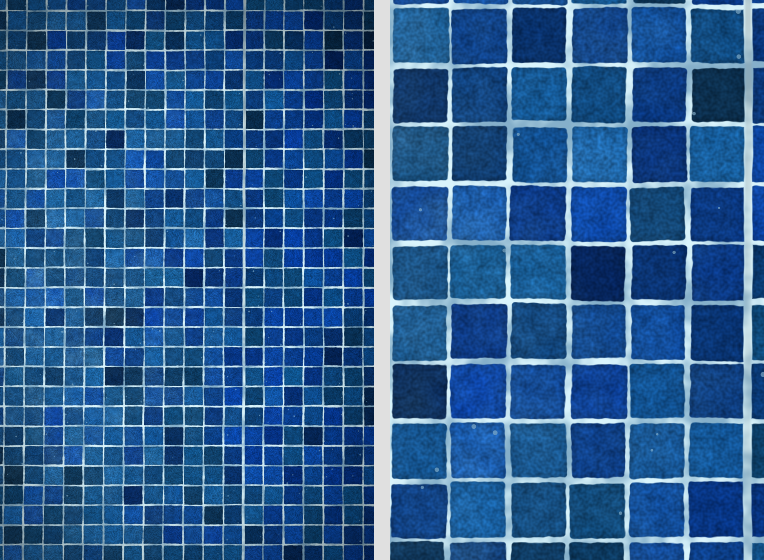
Left: the whole. Right: its middle third, enlarged.
Write a WebGL 2 fragment shader that draws this pattern.

```glsl
#version 300 es
precision highp float;
// Wall of small blue glazed mosaic tiles with pale, uneven grout and one wide joint.
// Each cell holds a jittered rounded box; hashes pick its glaze, gradient noise adds
// mottling, grain and ragged edges, and broad gradients add haze and corner shade.

#define TILES_ACROSS 18.91
#define GRID_SHIFT vec2(0.37, 0.775)
#define LEAN 0.22
#define TILE_HALF 0.459
#define JITTER 0.034
#define EDGE_WEAR 0.022
#define SEAM_COLUMN 12.0
#define SEAM_HALF 0.073
#define GRAIN 0.30
#define HAZE 0.85
#define VIGNETTE 0.42

uniform vec2 u_resolution;
out vec4 fragColor;

const vec3 COBALT = vec3(0.005, 0.175, 0.51);
const vec3 TEAL = vec3(0.035, 0.255, 0.43);
const vec3 AZURE = vec3(0.06, 0.32, 0.60);
const vec3 PALE_GLAZE = vec3(0.24, 0.46, 0.64);
const vec3 GROUT_DULL = vec3(0.50, 0.66, 0.76);
const vec3 GROUT_BRIGHT = vec3(0.82, 0.92, 0.95);
const vec3 SEAM_STAIN = vec3(0.58, 0.62, 0.62);

vec3 hash3(vec2 p) {
    vec3 q = fract(vec3(p.xyx) * vec3(0.1031, 0.1030, 0.0973));
    q += dot(q, q.yxz + 33.33);
    return fract((q.xxy + q.yzz) * q.zyx);
}

float gradientAt(vec2 cell, vec2 offset) {
    float angle = 6.2832 * hash3(cell + 71.0).x;
    return dot(vec2(cos(angle), sin(angle)), offset);
}

// Gradient noise, roughly -0.7 to 0.7
float noise(vec2 p) {
    vec2 i = floor(p), f = fract(p);
    vec2 w = f * f * f * (f * (f * 6.0 - 15.0) + 10.0);
    vec2 e = vec2(1.0, 0.0);
    return mix(mix(gradientAt(i, f), gradientAt(i + e, f - e), w.x),
               mix(gradientAt(i + e.yx, f - e.yx), gradientAt(i + 1.0, f - 1.0), w.x), w.y);
}

float roundedBox(vec2 p, vec2 halfSize, float radius) {
    vec2 q = abs(p) - halfSize + radius;
    return length(max(q, 0.0)) + min(max(q.x, q.y), 0.0) - radius;
}

// Signed distance to the tile of this cell: shifted, turned and worn at the edges
float tileDistance(vec2 g, vec2 id) {
    vec3 place = hash3(id + 113.0) - 0.5;
    vec3 size = hash3(id + 217.0) - 0.5;
    vec2 q = g - id - 0.5 - JITTER * place.xy;
    float turn = 0.045 * place.z;
    q += turn * vec2(-q.y, q.x);
    float wear = EDGE_WEAR * (noise(g * 4.0) + 0.6 * noise(g * 11.0));
    return roundedBox(q, vec2(TILE_HALF) + 0.022 * size.xy, 0.05) + wear;
}

vec3 glaze(vec2 g, vec2 id, vec2 uv) {
    vec3 pick = hash3(id + 31.0);
    vec3 tone = hash3(id + 401.0);

    // Cobalt grows more common toward the right
    float cobalt = smoothstep(0.30, 0.75, pick.x + 0.45 * (uv.x - 0.5));
    vec3 color = mix(TEAL, COBALT, cobalt);
    color = mix(color, AZURE, 0.75 * pick.y * (1.0 - 0.55 * uv.x));

    // Milky bloom on the left, patchy from tile to tile
    vec2 h = (uv - vec2(0.14, 0.42)) / vec2(0.46, 0.62);
    float cloud = 0.75 + 0.5 * noise(g * 0.9 + 9.0) + 0.35 * noise(g * 2.7);
    float haze = HAZE * exp(-dot(h, h)) * cloud * (0.35 + 0.6 * pick.z);
    color = mix(color, PALE_GLAZE, clamp(haze, 0.0, 0.9));

    // Per-tile brightness, with a few much darker tiles
    color *= 0.82 + 0.36 * tone.x;
    color *= 1.0 - 0.32 * step(0.90, tone.y);

    // Mottling and fine grain
    float grain = 0.5 * noise(g * 3.5 + 40.0) + 0.6 * noise(g * 9.0) + 0.8 * noise(g * 19.0);
    return color * (1.0 + GRAIN * grain) + 0.012 * grain;
}

// Small pale chips scattered on a fine lattice
float chips(vec2 g, float px) {
    vec2 cell = floor(g * 3.0);
    vec3 r = hash3(cell + 607.0);
    vec2 center = (cell + 0.2 + 0.6 * r.xy) / 3.0;
    float radius = 0.015 + 0.03 * fract(r.z * 57.0);
    return step(0.965, r.z) * (1.0 - smoothstep(radius - px, radius + px, length(g - center)));
}

void main() {
    vec2 uv = gl_FragCoord.xy / u_resolution;
    vec2 g = gl_FragCoord.xy / u_resolution.x * TILES_ACROSS - GRID_SHIFT;
    g.x += LEAN * (1.0 - uv.y) * (1.0 - uv.x);
    g += 0.03 * vec2(noise(g * 0.45), noise(g * 0.45 + 25.0));
    float px = TILES_ACROSS / u_resolution.x;
    float soft = max(0.65 * px, 0.015);
    vec2 id = floor(g);

    // Grout, brighter and duller in patches, stained along the wide joint
    float seamX = abs(g.x - SEAM_COLUMN);
    float patchy = smoothstep(-0.45, 0.35, noise(g * 1.1 + 5.0) + 0.3 * noise(g * 6.0));
    vec3 grout = mix(GROUT_DULL, GROUT_BRIGHT, patchy);
    float stain = (1.0 - smoothstep(0.02, 0.09, seamX)) * smoothstep(0.15, 0.75, uv.y);
    grout = mix(grout, SEAM_STAIN, 0.6 * stain * (0.7 + noise(g * vec2(3.0, 0.8))));

    // Tiles, cut back beside the wide joint
    float d = max(tileDistance(g, id), SEAM_HALF + 0.02 * noise(g * 3.0) - seamX);
    vec3 tile = glaze(g, id, uv) * (1.0 - 0.10 * smoothstep(-0.12, 0.0, d));
    tile = mix(tile, GROUT_DULL, 0.65 * chips(g, 0.5 * px));
    vec3 color = mix(tile, grout, smoothstep(-soft, soft, d));

    // Shade toward the corners
    float corner = length((uv - vec2(0.47, 0.47)) * vec2(0.95, 1.1));
    color *= 1.04 - VIGNETTE * smoothstep(0.32, 0.80, corner);
    fragColor = vec4(color, 1.0);
}
```
